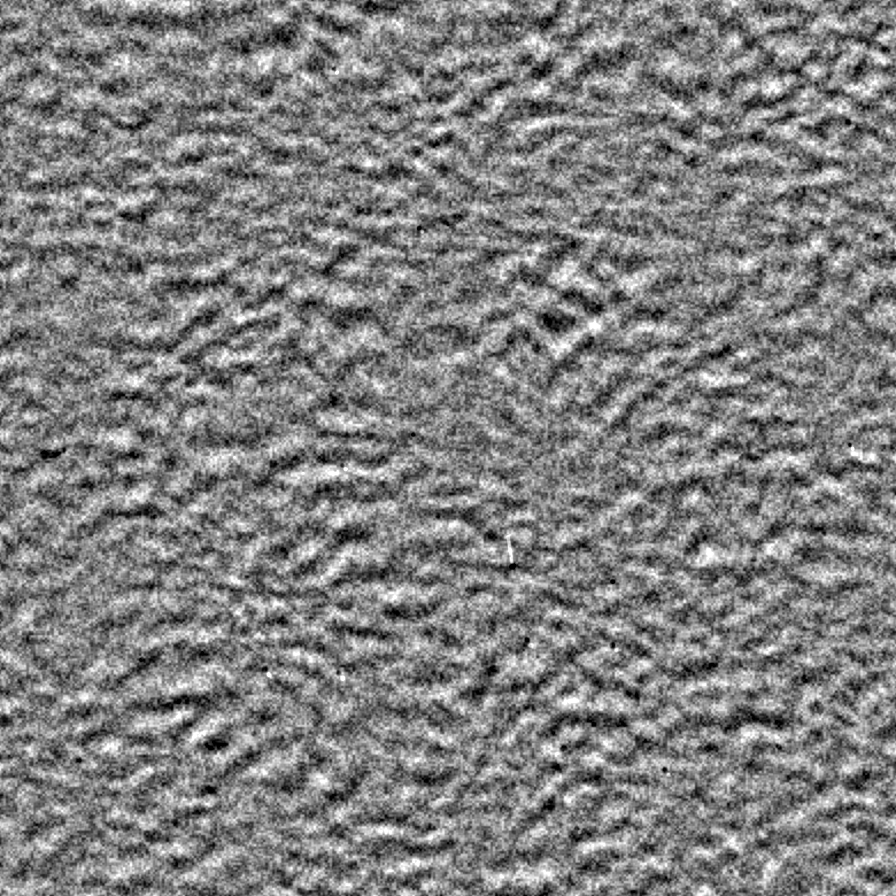
Reproduce this texture procedurally as a three.js fragment shader.

```glsl
// Grey grainy relief: small flattened bumps lit from above, with fine grain and sparse pits.
varying vec2 vUv;

const float MID_GREY = 0.505;
const float RELIEF_CONTRAST = 0.43;
const float GRAIN_CONTRAST = 0.33;
const vec2 BUMP_FREQ = vec2(33.0, 47.0);    // bumps across and up
const vec2 LIGHT_STEP = vec2(-0.0015, 0.0065);
const float WARP_FREQ = 5.0;
const float WARP_SIZE = 0.035;
const float GRAIN_FREQ = 225.0;
const float FINE_GRAIN_FREQ = 390.0;
const float PIT_CELLS = 9.0;
const float PIT_CHANCE = 0.3;
const float PIT_RADIUS = 0.0032;
const float DENT_CELLS = 5.0;
const float DENT_CHANCE = 0.24;
const vec2 DENT_SIZE = vec2(0.021, 0.0085);
const vec2 SCRATCH_TOP = vec2(0.567, 0.401);
const vec2 SCRATCH_END = vec2(0.572, 0.368);
const float SCRATCH_WIDTH = 0.0022;

float hash(vec2 p) {
  vec3 q = fract(p.xyx * 0.1031);
  q += dot(q, q.yzx + 33.33);
  return fract((q.x + q.y) * q.z);
}

vec2 hash2(vec2 p) {
  return vec2(hash(p + 17.3), hash(p + 71.9));
}

vec2 fade(vec2 f) {
  return f * f * f * (f * (f * 6.0 - 15.0) + 10.0);
}

// Slope of one lattice corner, seen from offset f
float corner(vec2 cell, vec2 f) {
  float angle = 6.2832 * hash(cell);
  return dot(vec2(cos(angle), sin(angle)), f);
}

float gradientNoise(vec2 p) {
  vec2 i = floor(p), f = fract(p), u = fade(f), e = vec2(1.0, 0.0);
  return mix(mix(corner(i, f), corner(i + e, f - e), u.x),
             mix(corner(i + e.yx, f - e.yx), corner(i + e.xx, f - e.xx), u.x), u.y);
}

float valueNoise(vec2 p) {
  vec2 i = floor(p), u = fade(fract(p)), e = vec2(1.0, 0.0);
  return mix(mix(hash(i), hash(i + e), u.x),
             mix(hash(i + e.yx), hash(i + e.xx), u.x), u.y);
}

float height(vec2 p) {
  vec2 q = p * BUMP_FREQ;
  return gradientNoise(q + 40.0) + 0.45 * gradientNoise(q * 1.9 + 90.0);
}

// Bumps on a gently warped plane, stronger in some regions
float relief(vec2 p) {
  vec2 w = p * WARP_FREQ;
  vec2 q = p + WARP_SIZE * vec2(gradientNoise(w + 9.0), gradientNoise(w + 31.0));
  float strength = 1.0 + 0.7 * gradientNoise(p * 7.0 + 60.0);
  return strength * (height(q - LIGHT_STEP) - height(q + LIGHT_STEP));
}

float grain(vec2 p) {
  return valueNoise(p * GRAIN_FREQ) + valueNoise(p * FINE_GRAIN_FREQ + 53.0) - 1.0;
}

// Tiny dark holes, some with a bright fleck beside them
float pits(vec2 p) {
  vec2 cell = floor(p * PIT_CELLS);
  vec2 d = p - (cell + 0.15 + 0.7 * hash2(cell)) / PIT_CELLS;
  float size = PIT_RADIUS * mix(0.7, 1.3, hash(cell + 5.0));
  float hole = 1.0 - smoothstep(0.4 * size, 1.4 * size, length(d));
  vec2 beside = d - size * vec2(1.3, -1.6);
  float fleck = 1.0 - smoothstep(0.3 * size, 1.2 * size, length(beside));
  float present = step(hash(cell + 23.0), PIT_CHANCE);
  return present * (0.45 * fleck * step(0.6, hash(cell + 37.0)) - 0.4 * hole);
}

// Larger slanted dark dents with ragged rims
float dents(vec2 p) {
  vec2 cell = floor(p * DENT_CELLS);
  vec2 d = p - (cell + 0.2 + 0.6 * hash2(cell + 130.0)) / DENT_CELLS;
  d.y -= d.x * mix(-0.2, 0.5, hash(cell + 150.0));
  float size = mix(0.6, 1.0, hash(cell + 160.0));
  float r = length(d / (DENT_SIZE * size)) + 0.8 * gradientNoise(p * 90.0);
  return -0.36 * step(hash(cell + 170.0), DENT_CHANCE) * (1.0 - smoothstep(0.5, 1.15, r));
}

// One short bright scratch ending in a dark nick
float scratch(vec2 p) {
  vec2 a = p - SCRATCH_TOP, b = SCRATCH_END - SCRATCH_TOP;
  float along = clamp(dot(a, b) / dot(b, b), 0.0, 1.0);
  float line = 1.0 - smoothstep(0.3, 1.3, length(a - b * along) / SCRATCH_WIDTH);
  float nick = 1.0 - smoothstep(0.8, 2.2, length(p - SCRATCH_END) / SCRATCH_WIDTH);
  return 0.4 * line - 0.75 * nick;
}

void main() {
  float grey = MID_GREY + RELIEF_CONTRAST * relief(vUv) + GRAIN_CONTRAST * grain(vUv);
  grey += pits(vUv) + dents(vUv) + scratch(vUv);
  gl_FragColor = vec4(vec3(clamp(grey, 0.0, 1.0)), 1.0);
}
```
